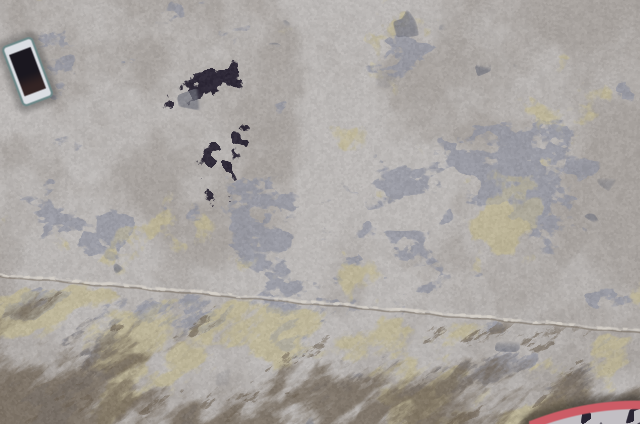
This texture is drawn by a WebGL 1 fragment shader. Its source:

```glsl
precision highp float;
uniform vec2 u_resolution;

#define BLUE_COVER 0.25
#define YELLOW_COVER 0.25
#define CHIP_SPREAD 5.0
#define SEAM_WIDTH 0.0034
#define SEAM_SLOPE 0.0885
#define SCRAPE_ANGLE 0.6
#define GRAIN 0.045

const vec3 PLASTER = vec3(0.735, 0.722, 0.715);
const vec3 SHADED = vec3(0.655, 0.635, 0.62);
const vec3 BLUE_GREY = vec3(0.565, 0.575, 0.625);
const vec3 YELLOW = vec3(0.745, 0.71, 0.57);
const vec3 BROWN = vec3(0.43, 0.385, 0.33);
const vec3 CHIP_DARK = vec3(0.16, 0.14, 0.20);
const vec3 CHALK = vec3(0.84, 0.82, 0.79);
const vec3 RED_RIM = vec3(0.80, 0.36, 0.40);

vec2 hash2(vec2 p) {
  return fract(sin(vec2(dot(p, vec2(127.1, 311.7)), dot(p, vec2(269.5, 183.3)))) * 43758.545);
}

vec2 turn(vec2 p, float a) {
  return vec2(cos(a) * p.x + sin(a) * p.y, cos(a) * p.y - sin(a) * p.x);
}

// Smooth cellular noise: random cell values blended by distance
float cells(vec2 p) {
  vec2 id = floor(p), f = fract(p);
  float total = 0.0, weight = 0.0;
  for (int j = -1; j <= 1; j++) {
    for (int i = -1; i <= 1; i++) {
      vec2 o = vec2(float(i), float(j));
      vec2 d = o + hash2(id + o) - f;
      float w = exp(-9.0 * dot(d, d));
      total += w * hash2(id + o + 57.0).x;
      weight += w;
    }
  }
  return total / weight;
}

float layers(vec2 p) {
  float sum = 0.0, amp = 0.434;
  for (int i = 0; i < 5; i++) {
    sum += amp * cells(p);
    p = turn(p, 0.5) * 2.03 + 17.3;
    amp *= 0.6;
  }
  return sum;
}

float blob(vec2 p, vec2 center, vec2 radius) {
  vec2 q = (p - center) / radius;
  return exp(-dot(q, q));
}

float segment(vec2 p, vec2 a, vec2 b) {
  vec2 d = b - a;
  return length(p - a - d * clamp(dot(p - a, d) / dot(d, d), 0.0, 1.0));
}

float roundBox(vec2 p, vec2 halfSize, float r) {
  vec2 q = abs(p) - halfSize + r;
  return length(max(q, 0.0)) + min(max(q.x, q.y), 0.0) - r;
}

void main() {
  vec2 p = gl_FragCoord.xy / u_resolution.y;
  float soft = 0.8 / u_resolution.y + 0.0008;
  float seam = p.y - 0.353 + SEAM_SLOPE * p.x + 0.0012 * sin(p.x * 37.0) + 0.0008 * sin(p.x * 91.0);
  float below = smoothstep(0.01, -0.03, seam);

  // Plaster with broad shading toward the edges
  float vignette = length((p - vec2(0.75, 0.45)) * vec2(0.8, 1.0));
  float shade = smoothstep(0.47, 0.85, layers(p * 3.0) + 0.3 * vignette);
  vec3 color = mix(PLASTER, SHADED, shade);

  // Worn paint: frayed patches above, slanted scrapes below the seam
  float right = blob(p, vec2(1.2, 0.53), vec2(0.34, 0.2));
  float left = blob(p, vec2(0.1, 0.46), vec2(0.24, 0.08));
  float band = blob(p, vec2(0.72, 0.46), vec2(0.45, 0.14));
  float top = blob(p, vec2(0.95, 0.93), vec2(0.3, 0.09));
  vec2 slanted = turn(p, SCRAPE_ANGLE) * vec2(5.0, 13.0);
  float fray = layers(p * vec2(6.0, 8.5) + 3.0);
  float scrape = layers(slanted + 41.0);
  float wear = mix(fray, scrape, 0.65 * below);
  float blueZone = max(max(right, left * 0.95), max(max(band, top) * 0.6, below * 0.62));
  float blue = smoothstep(0.0, 0.06, wear - 0.74 + BLUE_COVER * blueZone);
  float stain = mix(layers(p * 6.0 + 23.0), layers(slanted * 0.8 + 71.0), 0.6 * below);
  float yellowZone = max(max(blob(p, vec2(1.14, 0.5), vec2(0.28, 0.14)), left * 0.9), below * 0.9);
  float yellow = smoothstep(0.0, 0.1, stain - 0.76 + YELLOW_COVER * yellowZone);
  color = mix(color, YELLOW, 0.75 * yellow);
  color = mix(color, BLUE_GREY, 0.75 * blue * (1.0 - 0.55 * yellow));

  // Grime along the bottom, deepest at the left
  float grime = 0.12 * exp(-2.5 * p.x) + 0.05 + 0.45 * (scrape - 0.5) - p.y;
  color = mix(color, BROWN, 0.75 * smoothstep(-0.07, 0.07, grime));
  color = mix(color, BROWN, 0.6 * below * smoothstep(0.7, 0.78, layers(slanted * 1.6 + 9.0)));

  // Dark flaked chips in two short trails
  float trail = min(segment(p, vec2(0.53, 0.66), vec2(0.505, 0.52)),
                    segment(p, vec2(0.43, 0.76), vec2(0.52, 0.82)) + 0.012);
  float flakes = mix(layers(p * 20.0), cells(p * 42.0), 0.5);
  float chip = smoothstep(0.0, 0.05, flakes - 0.43 - CHIP_SPREAD * trail);
  color = mix(color, CHIP_DARK, 0.95 * chip);

  // Sparse pits and fine grain
  float pit = smoothstep(0.91, 0.96, cells(p * 24.0 + 5.0)) * smoothstep(0.6, 0.8, cells(p * 7.0));
  color = mix(color, BLUE_GREY * 0.8, 0.7 * pit);
  color += GRAIN * (cells(p * 190.0) - 0.5) + 0.5 * GRAIN * (cells(p * 70.0) - 0.5);

  // Chalky seam with a thin shadow
  float crumble = cells(p * vec2(90.0, 140.0));
  float line = smoothstep(soft, -soft, abs(seam) - SEAM_WIDTH * (0.3 + crumble));
  float shadow = smoothstep(0.004, 0.0, abs(seam + 0.005));
  color = mix(color, BROWN, 0.5 * shadow);
  color = mix(color, CHALK, line * (0.5 + 0.5 * crumble));

  // Tilted handheld slab with a dark glossy face
  vec2 q = turn(p - vec2(0.065, 0.831), 0.36);
  float slab = roundBox(q, vec2(0.039, 0.076), 0.012);
  float face = roundBox(q, vec2(0.027, 0.052), 0.002);
  color *= 1.0 - 0.25 * smoothstep(0.025, 0.0, slab);
  color = mix(color, vec3(0.42, 0.53, 0.53), smoothstep(soft, -soft, slab));
  color = mix(color, vec3(0.86, 0.87, 0.89), smoothstep(soft, -soft, slab + 0.005));
  vec3 gloss = mix(vec3(0.2, 0.14, 0.14), vec3(0.1, 0.09, 0.12), smoothstep(-0.04, 0.0, q.y));
  color = mix(color, gloss, smoothstep(soft, -soft, face));

  // Curved red rim entering at the lower right corner
  float disc = max(length(p - vec2(1.5, -0.62)) - 0.675, 1.248 - p.x);
  color *= 1.0 - 0.3 * smoothstep(0.03, 0.0, disc);
  color = mix(color, RED_RIM, smoothstep(soft, -soft, disc));
  vec3 inside = mix(vec3(0.76, 0.75, 0.77), CHIP_DARK, smoothstep(0.68, 0.76, cells(p * 38.0)));
  color = mix(color, inside, smoothstep(soft, -soft, disc + 0.02));

  gl_FragColor = vec4(clamp(color, 0.0, 1.0), 1.0);
}
```
